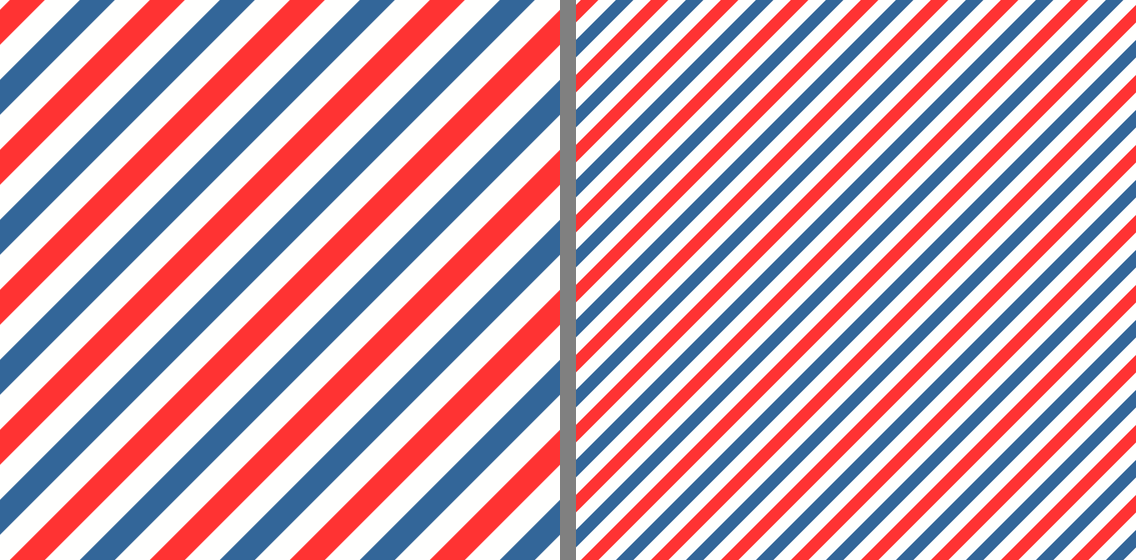
Left: one tile. Right: repeated 2 by 2.
Give the GLSL for this pattern, as a three.js fragment shader.

```glsl
varying vec2 vUv;

// Coverage of a stripe centred at a fraction of the repeat, a quarter repeat wide
float stripe(float phase, float center, float blur) {
  float dist = abs(fract(phase - center + 0.5) - 0.5);
  return 1.0 - smoothstep(-0.5 * blur, 0.5 * blur, dist - 0.125);
}

void main() {
  // Four diagonal repeats across and down, rising to the right
  float phase = 4.0 * (vUv.x - vUv.y);
  float blur = max(fwidth(phase), 0.0001);

  // Red and blue stripes alternate on white
  vec3 color = vec3(1.0, 1.0, 0.995);
  color = mix(color, vec3(1.0, 0.2, 0.2), stripe(phase, 0.195, blur));
  color = mix(color, vec3(0.2, 0.4, 0.6), stripe(phase, 0.695, blur));

  gl_FragColor = vec4(color, 1.0);
}
```
